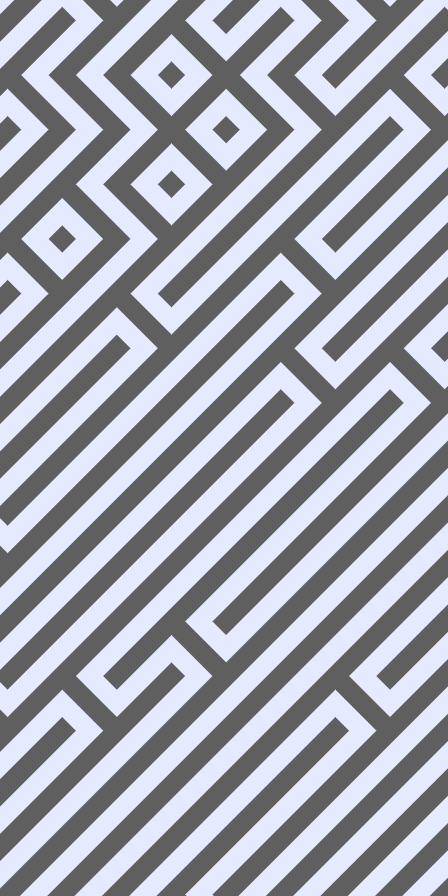
Give the GLSL for this pattern, as a WebGL 1 fragment shader.

```glsl
precision highp float;
// Diagonal maze of square tiles: pale bands on grey, turning where a tile is mirrored.

uniform vec2 u_resolution;

const float TILES_ACROSS = 8.2;
const vec2 GRID_OFFSET = vec2(0.139, 0.026);
const float BAND_WIDTH = 0.5;      // share of the half diagonal
const float FLIP_CHANCE_LOW = 0.09;
const float FLIP_CHANCE_HIGH = 0.30;
const vec3 GREY = vec3(0.373);
const vec3 PALE = vec3(0.902, 0.918, 1.0);

float hash(vec2 p) {
  vec3 q = fract(vec3(p.xyx) * 0.1031);
  q += dot(q, q.yzx + 33.33);
  return fract((q.x + q.y) * q.z);
}

// Mirrored tiles are rare, and gather toward the top rows.
bool isFlipped(vec2 tile) {
  float chance = mix(FLIP_CHANCE_LOW, FLIP_CHANCE_HIGH, smoothstep(9.0, 13.0, tile.y));
  return hash(tile + 17.0) < chance;
}

// Signed distance, in tiles, to the two bands beside the tile diagonal; positive inside.
float bandDistance(vec2 local, bool flipped, float width) {
  if (flipped) local.x = 1.0 - local.x;
  float across = abs(local.x - local.y);
  return (0.5 * width - abs(across - 0.5)) * inversesqrt(2.0);
}

void main() {
  float pixel = TILES_ACROSS / u_resolution.x;
  vec2 grid = gl_FragCoord.xy * pixel - GRID_OFFSET;
  vec2 tile = floor(grid);

  float dist = bandDistance(grid - tile, isFlipped(tile), BAND_WIDTH);
  float coverage = clamp(dist / pixel + 0.5, 0.0, 1.0);
  gl_FragColor = vec4(mix(GREY, PALE, coverage), 1.0);
}
```
